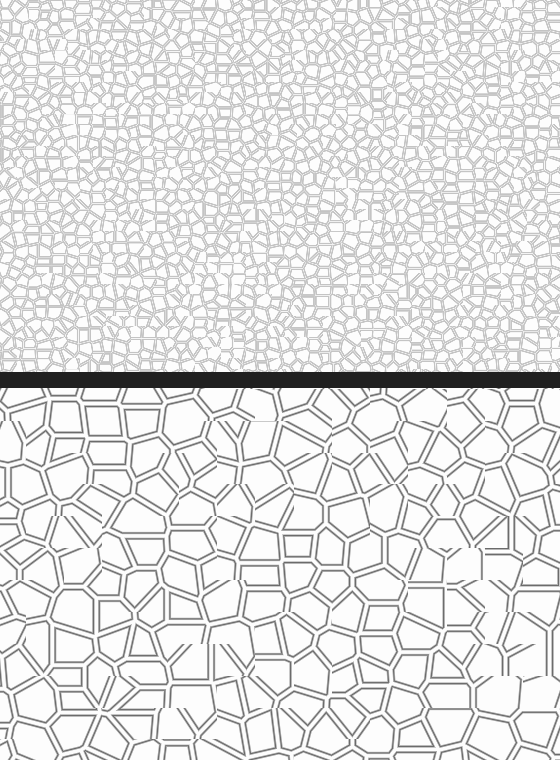
Top, the full canvas; bottom, a detail of the centre.
Reproduce this pattern procedurally as a Shadertoy shader.

```glsl
#define ROWS 35.0              // site squares up the canvas
#define SQUARE vec2(1.2, 1.0)  // shape of a grid square, in row heights
#define WINDOW_SHIFT 0.31      // 0.5 centres the 2x2 search, less breaks more lines
#define SITE_STEPS vec2(3.0, 9.0) // site positions per square, few steps align borders
#define JITTER 0.92            // how far sites stray inside their square
#define INSET 0.092            // distance of each outline from the shared border
#define LINE_WIDTH 0.055       // outline thickness, in row heights
#define SOFTNESS 1.5           // edge smoothing, in pixel widths
#define PAPER vec3(0.994)
#define INK vec3(0.42)

// Two random values per grid square
vec2 hash22(vec2 cell) {
    vec3 h = fract(cell.xyx * vec3(0.1031, 0.1030, 0.0973));
    h += dot(h, h.yzx + 33.33);
    return fract((h.xx + h.yz) * h.zy);
}

// Vector from the point to the site of a grid square
vec2 toSite(vec2 cell, vec2 point) {
    vec2 stepped = (floor(hash22(cell + 17.0) * SITE_STEPS) + 0.5) / SITE_STEPS;
    return (cell + 0.5 + JITTER * (stepped - 0.5)) * SQUARE - point;
}

// Distance to the border between the two nearest sites.
// The narrow search window leaves borders open at its seams.
float brokenBorder(vec2 point) {
    vec2 corner = floor(point / SQUARE - WINDOW_SHIFT);
    vec2 nearest = vec2(8.0);
    vec2 nearestOffset = vec2(0.0);

    for (int j = 0; j < 2; j++)
    for (int i = 0; i < 2; i++) {
        vec2 offset = vec2(i, j);
        vec2 site = toSite(corner + offset, point);
        if (dot(site, site) < dot(nearest, nearest)) {
            nearest = site;
            nearestOffset = offset;
        }
    }

    float border = 8.0;
    for (int j = 0; j < 2; j++)
    for (int i = 0; i < 2; i++) {
        vec2 offset = vec2(i, j);
        if (offset == nearestOffset) continue;
        vec2 site = toSite(corner + offset, point);
        border = min(border, dot(0.5 * (site + nearest), normalize(site - nearest)));
    }
    return border;
}

// Share of a smoothing span covered by a line of the given width
float lineCoverage(float dist, float width, float span) {
    float high = min(dist + 0.5 * span, 0.5 * width);
    float low = max(dist - 0.5 * span, -0.5 * width);
    return clamp((high - low) / span, 0.0, 1.0);
}

void mainImage(out vec4 fragColor, in vec2 fragCoord) {
    float pixel = ROWS / iResolution.y;
    float border = brokenBorder(fragCoord * pixel);
    float ink = lineCoverage(border - INSET, LINE_WIDTH, SOFTNESS * pixel);
    fragColor = vec4(mix(PAPER, INK, ink), 1.0);
}
```
